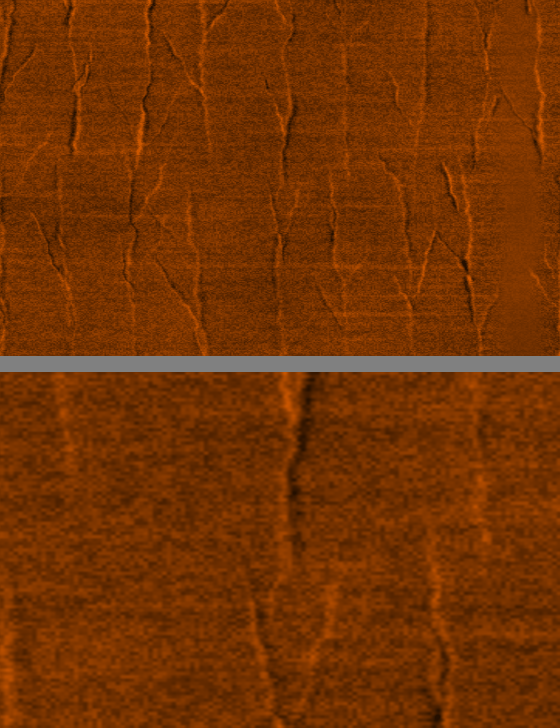
Top: the whole. Bottom: its middle third, enlarged.
Write a Shadertoy shader that draws this texture.

```glsl
float hash(vec2 p) {
    vec3 q = fract(vec3(p.xyx) * 0.1031);
    q += dot(q, q.yzx + 33.33);
    return fract((q.x + q.y) * q.z);
}

float noise(vec2 p) {
    vec2 i = floor(p), f = fract(p);
    f = f * f * (3.0 - 2.0 * f);
    return mix(mix(hash(i), hash(i + vec2(1, 0)), f.x),
               mix(hash(i + vec2(0, 1)), hash(i + vec2(1, 1)), f.x), f.y);
}

float fbm(vec2 p) {
    float sum = 0.0, gain = 0.5;
    for (int i = 0; i < 4; i++) {
        sum += gain * noise(p);
        p = p * 2.03 + 17.0;
        gain *= 0.5;
    }
    return sum;
}

// Wandering fold from a to b: lit edge, shadow beside it, soft slope around it
float crease(vec2 p, vec2 a, vec2 b, float width, float seed) {
    vec2 axis = b - a;
    float len = length(axis);
    vec2 dir = axis / len;
    float along = dot(p - a, dir);
    float t = along / len;
    float d = dot(p - a, vec2(dir.y, -dir.x));
    if (t < 0.0 || t > 1.0 || abs(d) > 0.12) return 0.0;

    d += (noise(vec2(along * 13.0, seed)) - 0.5) * 0.026;
    d += (noise(vec2(along * 55.0, seed + 5.0)) - 0.5) * 0.009;
    d *= hash(vec2(seed, 3.7)) < 0.5 ? -1.0 : 1.0;

    float body = noise(vec2(along * 17.0, seed + 9.0));
    float w = width * (0.6 + 0.8 * body);
    float lit = exp(-d * d / (w * w));
    float s = (d - 1.9 * w) / (1.2 * w);
    float shade = exp(-s * s) * smoothstep(0.25, 0.75, noise(vec2(along * 11.0, seed + 21.0)));
    float slope = -sign(d) * (1.0 - exp(-abs(d) / w)) * exp(-abs(d) / 0.018);
    float fade = smoothstep(0.0, 0.12, t) * smoothstep(1.0, 0.75, t);
    return fade * (lit * (0.08 + 0.26 * body) - 0.24 * shade + 0.035 * slope);
}

// Upright folds in columns, each forking into slanted side folds
float creases(vec2 p) {
    float sum = 0.0;
    for (int i = 0; i < 9; i++) {
        for (int k = 0; k < 2; k++) {
            vec2 id = vec2(i, k) + 4.0;
            float seed = id.x * 7.0 + id.y * 83.0;
            float x = 0.01 + float(i) * 0.192 + (hash(id) - 0.5) * 0.05;
            float lean = (hash(id + 31.0) - 0.5) * 0.14;
            vec2 a = vec2(x, k == 0 ? -0.12 : 0.38 + 0.16 * hash(id + 7.0));
            vec2 b = vec2(x + lean, k == 0 ? 0.5 + 0.15 * hash(id + 11.0) : 1.2);
            float power = mix(0.45, 1.1, hash(id + 53.0));
            sum += power * crease(p, a, b, 0.0055, seed);

            for (int j = 0; j < 3; j++) {
                vec2 fork = id + float(j) * 13.0 + 71.0;
                vec2 start = mix(a, b, 0.1 + 0.75 * hash(fork));
                float side = hash(fork + 2.0) < 0.5 ? -1.0 : 1.0;
                float spread = side * mix(0.1, 0.8, hash(fork + 5.0));
                float rise = mix(0.1, 0.28, hash(fork + 8.0));
                sum += mix(0.3, 0.9, hash(fork + 17.0))
                     * crease(p, start, start + rise * vec2(spread, 1.0), 0.004, seed + float(j) + 40.0);
            }
        }
    }
    return sum;
}

void mainImage(out vec4 fragColor, in vec2 fragCoord) {
    vec2 p = fragCoord / iResolution.y;

    // Smooth worn strip near the right side
    float worn = smoothstep(0.09, 0.03, abs(p.x - 1.46 + 0.07 * (fbm(p * 5.0) - 0.5)));
    worn *= 0.45 + 0.5 * noise(p * vec2(4.0, 3.0) + 8.0);

    // Broad stains and paper grain
    float tone = 0.45 + 0.16 * (fbm(p * vec2(4.0, 5.0) + 3.0) - 0.47);
    float grain = 0.2 * (noise(p * vec2(230.0, 320.0)) - 0.5)
                + 0.09 * (noise(p * vec2(90.0, 150.0) + 40.0) - 0.5);
    tone += grain * (1.0 - 0.75 * worn) + 0.04 * worn;

    // Fine horizontal ribs with a few brighter threads
    float bend = 0.006 * noise(vec2(p.x * 4.0, 2.0));
    float ribs = noise(vec2(p.x * 5.0, (p.y + bend) * 120.0));
    float threads = noise(vec2(p.x * 3.0 + 60.0, (p.y + bend) * 75.0));
    tone += (0.075 * (ribs - 0.5) + 0.07 * smoothstep(0.78, 1.0, threads)) * (1.0 - 0.7 * worn);

    // Folds, roughened by the fibres
    float fibre = 0.7 + 0.6 * noise(p * vec2(150.0, 110.0) + 90.0);
    tone += creases(p) * fibre;

    vec3 rust = vec3(1.0, 0.425, 0.0);
    fragColor = vec4(rust * clamp(tone, 0.14, 0.8), 1.0);
}
```
